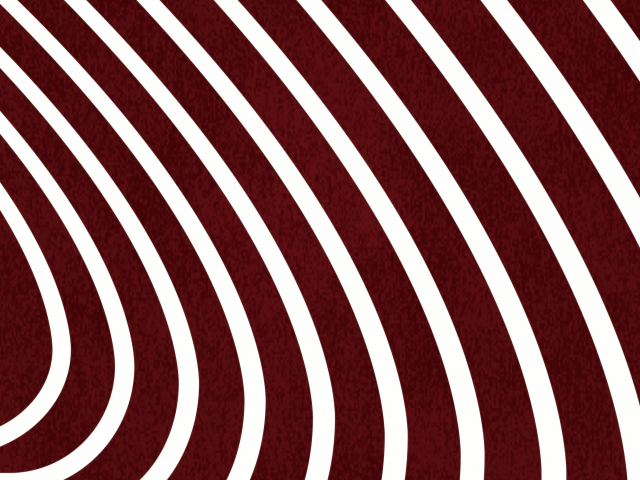
Give the GLSL for this pattern, as a Shadertoy shader.

```glsl
// Cream-white nested arcs sweeping over a grainy burgundy cloth.

const int BAND_COUNT = 12;
const vec3 WINE_DARK = vec3(0.255, 0.015, 0.027);
const vec3 WINE_LIGHT = vec3(0.345, 0.055, 0.066);
const vec3 WINE_GLOW = vec3(0.43, 0.075, 0.105);
const vec3 FRINGE = vec3(0.40, 0.20, 0.16);
const vec3 CREAM = vec3(0.995, 0.995, 0.99);

float hash(vec2 cell) {
    vec3 q = fract(cell.xyx * 0.1031);
    q += dot(q, q.yzx + 33.33);
    return fract((q.x + q.y) * q.z);
}

float valueNoise(vec2 p) {
    vec2 cell = floor(p);
    vec2 f = fract(p);
    f = f * f * (3.0 - 2.0 * f);
    float low = mix(hash(cell), hash(cell + vec2(1.0, 0.0)), f.x);
    float high = mix(hash(cell + vec2(0.0, 1.0)), hash(cell + vec2(1.0)), f.x);
    return mix(low, high, f.y);
}

// Rightmost point of the n-th arc, in canvas heights.
vec2 arcTip(float n) {
    float x = -0.0017 + n * (0.1302 + n * (-0.00024 + n * 0.000253));
    float y = 0.3056 - n * (0.0330 + n * 0.00043);
    return vec2(x, y);
}

// Above its tip an arc leans left along a power curve.
float upperArc(vec2 offset, float n, float halfWidth) {
    float bend = 1.0 / (1.132 + n * (0.0514 + n * 0.00578));
    float lean = bend * pow(offset.y, 1.65);
    float slope = 1.65 * bend * pow(offset.y, 0.65);
    return (abs(offset.x + lean) - halfWidth) / sqrt(1.0 + slope * slope);
}

// Below its tip an arc turns inward along a quarter ellipse.
float lowerArc(vec2 offset, float n, float halfWidth) {
    vec2 radii = vec2(0.24, 0.167 + 0.0382 * n);
    vec2 q = vec2(max(offset.x + radii.x, 0.0), offset.y) / radii;
    float r = length(q);
    float distanceToArc = r * (r - 1.0) / max(length(q / radii), 0.001);
    return abs(distanceToArc) - halfWidth;
}

float bandDistance(vec2 p, float n) {
    vec2 offset = p - arcTip(n);
    float halfWidth = 0.0182 + 0.00095 * n;
    return offset.y > 0.0 ? upperArc(offset, n, halfWidth)
                          : lowerArc(offset, n, halfWidth);
}

float softSpot(vec2 p, vec2 center, vec2 size) {
    vec2 q = (p - center) / size;
    return exp(-dot(q, q));
}

vec3 clothColor(vec2 p) {
    // Fine grain, upright threads and slow mottling.
    float grain = valueNoise(p * vec2(230.0, 170.0));
    float thread = valueNoise(p * vec2(260.0, 45.0) + 17.0);
    float mottle = valueNoise(p * 9.0 + 5.0);
    float weave = 0.5 * grain + 0.25 * thread + 0.25 * mottle;
    vec3 cloth = mix(WINE_DARK, WINE_LIGHT, smoothstep(0.2, 0.75, weave));

    // Worn, redder patches.
    float wear = softSpot(p, vec2(0.60, 0.60), vec2(0.17, 0.24))
               + 0.7 * softSpot(p, vec2(0.80, 0.50), vec2(0.08, 0.11))
               + 0.5 * softSpot(p, vec2(0.88, 0.93), vec2(0.16, 0.11));
    return mix(cloth, WINE_GLOW, 0.55 * min(wear, 1.0) * weave);
}

void mainImage(out vec4 fragColor, in vec2 fragCoord) {
    float pixel = 1.0 / iResolution.y;
    vec2 p = fragCoord * pixel;

    // Nearest of all arcs.
    float d = 10.0;
    for (int i = 1; i <= BAND_COUNT; i++) {
        d = min(d, bandDistance(p, float(i)));
    }

    vec3 color = clothColor(p);
    color = mix(color, FRINGE, 0.6 * (1.0 - smoothstep(0.0, 0.0035, d)));
    color = mix(color, CREAM, 1.0 - smoothstep(-0.7 * pixel, 0.7 * pixel, d));
    fragColor = vec4(color, 1.0);
}
```
